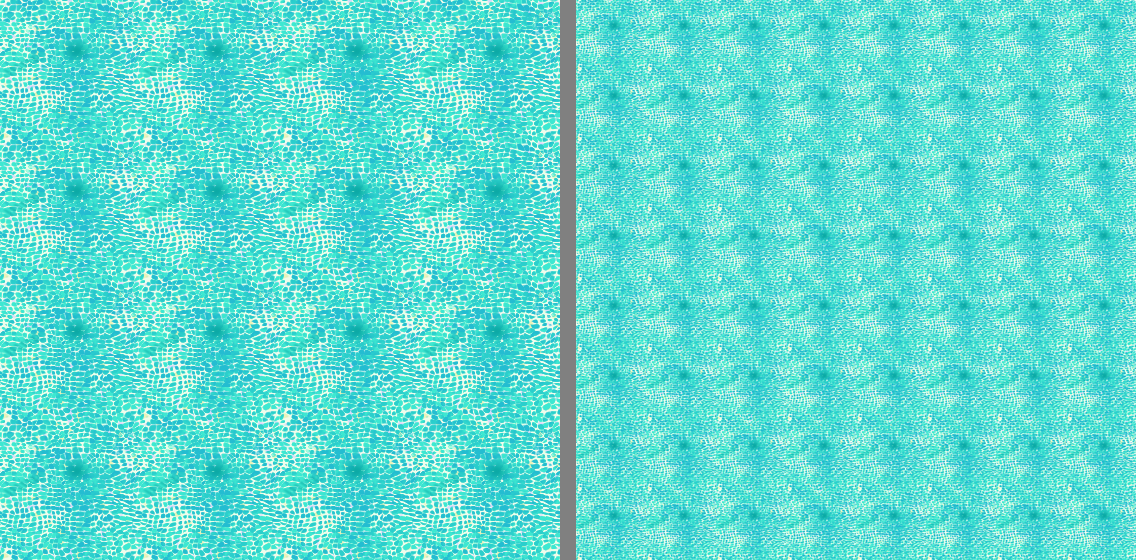
Left, the tile; right, the same tile 2 across and 2 down.
Give the GLSL for this pattern, as a Shadertoy shader.

```glsl
// Turquoise reptile-skin mesh: tiny rounded cells with pale walls, in a 4 by 4 seamless repeat.
const float REPEATS = 4.0;
const vec2 CELLS = vec2(25.0, 29.0);  // cells across and down one repeat
const float WALL = 0.085;             // half width of a wall, in cells
const float ROUNDING = 10.0;          // lower values round the cell corners more
const float SOFTNESS = 0.12;          // least edge blur, in cells
const float JITTER = 0.66;
const float BEND = 1.5;               // how far the rows wander, in cells
const float WEAR = 0.05;              // difference between repeats

const vec3 TEAL = vec3(0.17, 0.81, 0.80);
const vec3 AQUA = vec3(0.24, 0.91, 0.82);
const vec3 BLUE = vec3(0.14, 0.74, 0.82);
const vec3 DEEP = vec3(0.04, 0.66, 0.64);
const vec3 MINT = vec3(0.63, 0.98, 0.86);
const vec3 CREAM = vec3(0.94, 0.99, 0.92);
const vec3 ICE = vec3(0.69, 0.90, 0.92);
const vec3 LEMON = vec3(0.92, 0.95, 0.72);
const vec3 LILAC = vec3(0.86, 0.85, 0.98);

vec2 hash2(vec2 p) {
    uvec2 v = uvec2(ivec2(p)) * 1664525u + 10139u;
    v.x += v.y * 16645u;
    v.y += v.x * 16645u;
    v ^= v >> 16u;
    v.x += v.y * 16645u;
    v.y += v.x * 16645u;
    v ^= v >> 16u;
    return vec2(v & 65535u) / 65535.0;
}

float cornerSlope(vec2 corner, vec2 offset, float period, float seed) {
    float angle = 6.28318 * hash2(mod(corner, period) + seed * 61.0).x;
    return dot(vec2(cos(angle), sin(angle)), offset);
}

// Gradient noise that wraps: p spans 0..1, period is a whole number.
float noise(vec2 p, float period, float seed) {
    p *= period;
    vec2 i = floor(p), f = p - i, u = f * f * f * (f * (f * 6.0 - 15.0) + 10.0);
    vec2 e = vec2(0.0, 1.0);
    return mix(mix(cornerSlope(i, f, period, seed), cornerSlope(i + e.yx, f - e.yx, period, seed), u.x),
               mix(cornerSlope(i + e.xy, f - e.xy, period, seed), cornerSlope(i + 1.0, f - 1.0, period, seed), u.x), u.y);
}

vec2 wrapped(vec2 p, vec2 center) { return fract(p - center + 0.5) - 0.5; }

float patchAt(vec2 p, vec2 center, vec2 radius) {
    vec2 d = wrapped(p, center) / radius;
    return exp(-dot(d, d));
}

float ring(vec2 p, vec2 center, float radius, float width) {
    return 1.0 - smoothstep(width * 0.5, width * 1.5, abs(length(wrapped(p, center)) - radius));
}

// Rounded distance to the cell walls; streak fades the upright ones. Also gives the cell id.
float cellWall(vec2 q, float jitter, float streak, out vec2 id) {
    vec2 base = floor(q), nearest = vec2(9.0);
    for (int y = -1; y <= 1; y++)
    for (int x = -1; x <= 1; x++) {
        vec2 cell = base + vec2(x, y), key = mod(cell, CELLS);
        vec2 r = cell + 0.5 + jitter * (hash2(key) - 0.5) - q;
        if (dot(r, r) < dot(nearest, nearest)) { nearest = r; id = key; }
    }
    float sum = 0.0;
    for (int y = -1; y <= 1; y++)
    for (int x = -1; x <= 1; x++) {
        vec2 cell = base + vec2(x, y);
        vec2 r = cell + 0.5 + jitter * (hash2(mod(cell, CELLS)) - 0.5) - q, gap = r - nearest;
        if (dot(gap, gap) < 0.0001) continue;
        vec2 n = normalize(gap);
        sum += exp(-ROUNDING * (dot(0.5 * (r + nearest), n) + 0.3 * streak * n.x * n.x));
    }
    return -log(sum) / ROUNDING;
}

void mainImage(out vec4 fragColor, in vec2 fragCoord) {
    vec2 uv = fragCoord / iResolution.xy, p = fract(uv * REPEATS);

    // Regions of one repeat
    float grid = patchAt(p, vec2(0.23, 0.35), vec2(0.19, 0.14));
    float streak = patchAt(p, vec2(0.86, 0.36), vec2(0.14, 0.19));
    float blue = patchAt(p, vec2(0.58, 0.35), vec2(0.15, 0.20));
    float dull = patchAt(p, vec2(0.23, 0.04), vec2(0.14, 0.07));
    float dark = patchAt(p, vec2(0.547, 0.635), vec2(0.075, 0.06));
    float lilac = patchAt(p, vec2(0.557, 0.04), vec2(0.09, 0.05));
    float lemon = patchAt(p, vec2(0.48, 0.22), vec2(0.12, 0.07));
    float plume = patchAt(p, vec2(0.04 + 0.02 * sin(p.y * 6.28318), 0.02), vec2(0.025, 0.07));
    float bright = cos(6.28318 * (p.x - 0.06)) * (0.7 - 0.3 * cos(6.28318 * (p.y - 0.05)));
    vec2 along = normalize(vec2(0.28, 0.14)), d = wrapped(p, vec2(0.164, 0.534));
    vec2 band = vec2(dot(d, along), dot(d, vec2(-along.y, along.x)));
    float inBand = smoothstep(0.19, 0.11, abs(band.x)) * smoothstep(0.045, 0.02, abs(band.y));

    // Cells in wandering rows
    vec2 bend = vec2(noise(p, 5.0, 1.0), noise(p, 4.0, 2.0)) * BEND;
    vec2 id;
    float upright = 0.9 * streak + 0.25 + 0.6 * noise(p, 6.0, 3.0);
    float wall = cellWall(p * CELLS + bend, JITTER * (1.0 - 0.65 * grid), max(0.0, upright - 0.4 * grid), id);
    float speckle = noise(p, 23.0, 5.0) + 0.5 * noise(p, 37.0, 11.0);
    float width = WALL + 0.09 * noise(p, 5.0, 4.0) + 0.21 * speckle + 0.035 * bright
        + 0.04 * grid + 0.09 * streak - 0.03 * blue - 0.03 * dull - 0.20 * dark - 0.10 * inBand
        + 0.20 * plume + WEAR * noise(uv, 11.0, 6.0);
    float blur = 0.5 * max(SOFTNESS, CELLS.y * REPEATS / iResolution.y);
    float mesh = 1.0 - smoothstep(width - blur, width + blur, wall);
    float rings = max(0.6 * ring(p, vec2(0.906, 0.823), 0.085, 0.009), ring(p, vec2(0.224, 0.78), 0.028, 0.010));
    mesh = max(mesh, rings * smoothstep(-0.35, 0.1, speckle));

    // Cell fill
    float hue = 0.7 * (hash2(id + 97.0).x - 0.5) + 0.5 * noise(p, 4.0, 7.0) + 0.4 * noise(p, 29.0, 12.0);
    vec3 fill = mix(TEAL, AQUA, smoothstep(0.02, 0.30, hue + 0.09 * bright + 0.1 * grid - 0.3 * blue));
    fill = mix(fill, BLUE, smoothstep(0.15, 0.38, 0.3 * blue + 0.25 * dull - 0.06 * bright - hue));
    float hatch = 0.6 + 0.4 * sin(band.x * 150.0 + band.y * 90.0);
    fill = mix(fill, DEEP, clamp(0.95 * dark + 0.5 * inBand * hatch, 0.0, 1.0));

    // Wall colour: tinted rim, creamy core, pearly flecks
    float fleck = noise(p, 17.0, 8.0);
    vec3 pale = mix(MINT, ICE, smoothstep(0.0, 0.25, noise(p, 9.0, 9.0) + 0.12 * blue));
    float core = smoothstep(0.0, 0.14, width - wall);
    float cream = core + noise(p, 13.0, 10.0) + 0.2 * (grid + streak) + 0.3 * (plume + rings);
    pale = mix(pale, CREAM, smoothstep(0.1, 0.75, cream));
    pale = mix(pale, LEMON, smoothstep(0.28, 0.5, fleck + 0.25 * lemon + 0.12 * dull));
    pale = mix(pale, LILAC, smoothstep(0.28, 0.5, 0.4 * lilac - fleck));

    fragColor = vec4(mix(fill, pale, mesh), 1.0);
}
```
